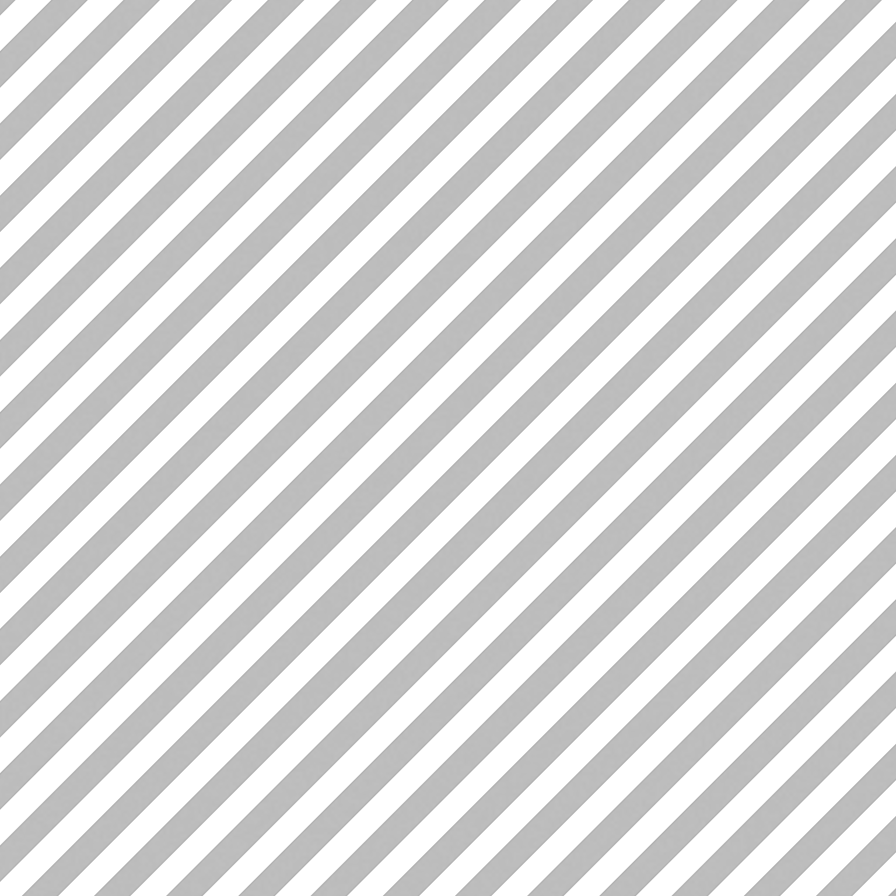
This pattern is drawn by a Shadertoy shader. Its source:

```glsl
const float PERIOD = 0.08058;      // stripe spacing along either axis
const float FIRST_CENTER = 0.0776; // first stripe, measured from the top left
const float FILL = 0.506;          // painted share of each period
const float RIM = 0.0016;          // width of the darker stripe border
const float GRAIN_CELLS = 256.0;

const vec3 PAPER = vec3(1.0);
const vec3 STRIPE = vec3(0.74);
const vec3 STRIPE_RIM = vec3(0.70);

float hash(vec2 p) {
    vec3 q = fract(vec3(p.xyx) * 0.1031);
    q += dot(q, q.yzx + 33.33);
    return fract((q.x + q.y) * q.z);
}

float valueNoise(vec2 p) {
    vec2 cell = floor(p);
    vec2 f = fract(p);
    f = f * f * (3.0 - 2.0 * f);
    float low = mix(hash(cell), hash(cell + vec2(1.0, 0.0)), f.x);
    float high = mix(hash(cell + vec2(0.0, 1.0)), hash(cell + vec2(1.0)), f.x);
    return mix(low, high, f.y);
}

// Signed perpendicular distance to the nearest diagonal stripe
float stripeDistance(vec2 p, float period, float center, float fill) {
    float across = p.x + 1.0 - p.y - center;
    float offset = abs(fract(across / period + 0.5) - 0.5) * period;
    return (offset - 0.5 * fill * period) * inversesqrt(2.0);
}

float coverage(float distanceToEdge, float pixel) {
    return clamp(0.5 - distanceToEdge / pixel, 0.0, 1.0);
}

void mainImage(out vec4 fragColor, in vec2 fragCoord) {
    vec2 p = fragCoord / iResolution.y;
    float pixel = 1.0 / iResolution.y;
    float d = stripeDistance(p, PERIOD, FIRST_CENTER, FILL);

    // Stripe body with a thin darker border and faint grain
    vec3 paint = mix(STRIPE_RIM, STRIPE, coverage(d + RIM, pixel));
    paint += 0.012 * (valueNoise(p * GRAIN_CELLS) - 0.5);

    vec3 color = mix(PAPER, paint, coverage(d, pixel));
    fragColor = vec4(color, 1.0);
}
```
